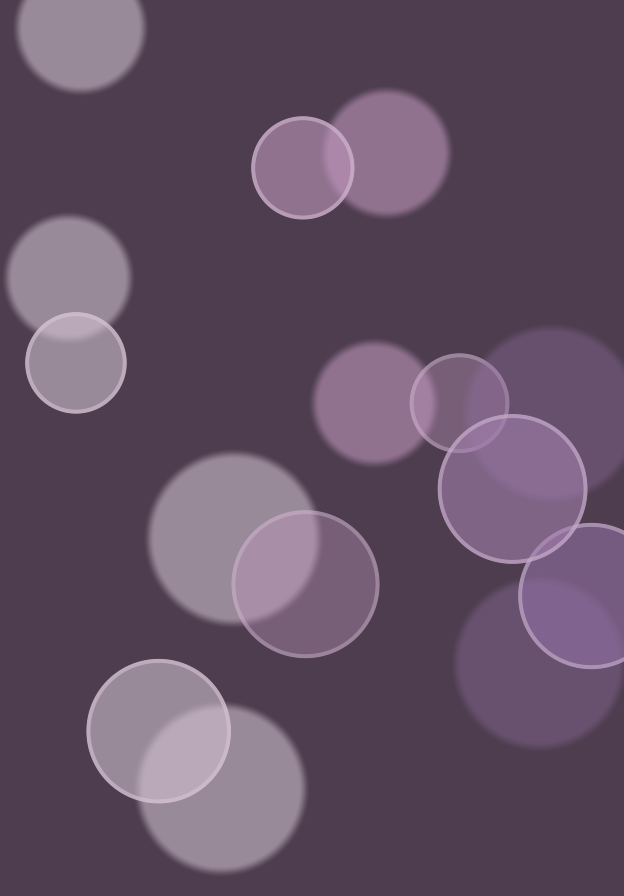
A Shadertoy shader for this background:

```glsl
// Translucent bokeh discs, soft or thinly rimmed, drifting from grey to violet over dark plum.

// Evenly spread value in 0..1 for an index.
float spread(float index, float stride, float start) {
    return fract(index * stride + start);
}

// Tint by horizontal position: pale grey, then mauve, then violet.
vec3 discTint(float across) {
    vec3 tint = mix(vec3(0.81, 0.75, 0.81), vec3(0.75, 0.59, 0.74), smoothstep(0.4, 0.46, across));
    return mix(tint, vec3(0.57, 0.44, 0.64), smoothstep(0.74, 0.88, across));
}

void mainImage(out vec4 fragColor, in vec2 fragCoord) {
    vec2 p = fragCoord / iResolution.y;
    float aspect = iResolution.x / iResolution.y;
    float pixel = 1.0 / iResolution.y;
    vec3 color = vec3(0.302, 0.238, 0.306);

    // Each pair holds one soft disc and one rimmed neighbour.
    for (int k = 0; k < 16; k++) {
        float id = float(k);
        float pair = floor(id / 2.0);
        bool rimmed = k % 2 == 1;

        vec2 center = vec2(aspect * spread(pair, 0.7549, 0.6), spread(pair, 0.5698, 0.55));
        if (rimmed) center += 0.095 * vec2(cos(pair * 2.4), sin(pair * 2.4));

        float radius = mix(0.053, 0.102, spread(id, 0.755, 0.3));
        float opacity = mix(0.38, 0.59, step(0.22, spread(id, 0.618, 0.4)));
        float dist = length(p - center) - radius;

        // Soft discs fade at the edge; rimmed ones are crisp with a brighter band inside.
        float blur = rimmed ? 0.6 * pixel : 0.0068;
        float cover = 1.0 - smoothstep(-blur, blur, dist);
        float rim = rimmed ? smoothstep(-blur, blur, dist + 0.0045) : 0.0;

        vec3 tint = mix(discTint(center.x / aspect), vec3(0.86, 0.78, 0.86), 0.55 * rim);
        color = mix(color, tint, cover * (opacity + 0.23 * rim));
    }

    fragColor = vec4(color, 1.0);
}
```
